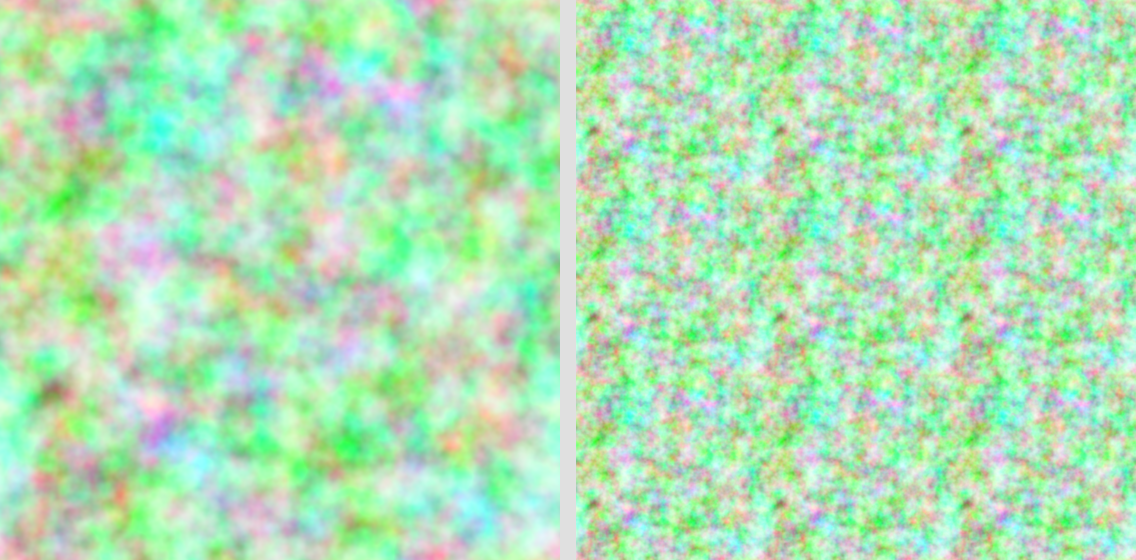
Left, the tile; right, the same tile 3 across and 3 down.
Reproduce this texture procedurally as a WebGL 2 fragment shader.

```glsl
#version 300 es
precision highp float;

uniform vec2 u_resolution;
out vec4 outColor;

const float TAU = 6.2831853;
const int OCTAVES = 6;

// Integer hash of a lattice cell, returned in 0..1
float hash(ivec2 cell, int seed) {
    uint h = uint(cell.x) * 374761393u + uint(cell.y) * 668265263u + uint(seed) * 974711u;
    h = (h ^ (h >> 13)) * 1274126177u;
    h = (h ^ (h >> 16)) * 2246822519u;
    h ^= h >> 15;
    return float(h & 65535u) / 65536.0;
}

// Slope contribution of one lattice corner, wrapped to the period
float corner(ivec2 cell, vec2 delta, int period, int seed) {
    ivec2 wrapped = ivec2(mod(vec2(cell), float(period)));
    float angle = TAU * hash(wrapped, seed);
    return dot(vec2(cos(angle), sin(angle)), delta);
}

// Periodic gradient noise, centred on zero
float gradientNoise(vec2 p, int period, int seed) {
    ivec2 cell = ivec2(floor(p));
    vec2 f = fract(p);
    vec2 s = f * f * (3.0 - 2.0 * f);
    float a = corner(cell, f, period, seed);
    float b = corner(cell + ivec2(1, 0), f - vec2(1.0, 0.0), period, seed);
    float c = corner(cell + ivec2(0, 1), f - vec2(0.0, 1.0), period, seed);
    float d = corner(cell + ivec2(1, 1), f - vec2(1.0), period, seed);
    return mix(mix(a, b, s.x), mix(c, d, s.x), s.y);
}

// Layered cloud with roughly unit deviation, strongest at the peak octave;
// every octave wraps on the canvas
float cloud(vec2 uv, float peak, float spread, int seed) {
    float sum = 0.0;
    float power = 0.0;
    int cells = 4;
    for (int i = 0; i < OCTAVES; i++) {
        float offPeak = (float(i) - peak) / spread;
        float amplitude = exp(-0.5 * offPeak * offPeak);
        vec2 shift = vec2(0.37, 0.71) * float(i + seed);
        sum += amplitude * gradientNoise(uv * float(cells) + shift, cells, seed * 16 + i);
        power += amplitude * amplitude;
        cells *= 2;
    }
    return sum / (0.217 * sqrt(power));
}

void main() {
    vec2 uv = gl_FragCoord.xy / u_resolution;

    // Independent clouds for each pigment channel and for the coverage
    float red = cloud(uv, 1.5, 1.5, 1);
    float green = cloud(uv, 1.6, 1.5, 2);
    float blue = cloud(uv, 0.9, 1.6, 3);
    float cover = cloud(uv, 1.3, 1.6, 4);

    // Green leans against red, blue follows both a little
    vec3 pigment = vec3(0.50, 0.82, 0.54)
                 + vec3(0.18 * red, 0.14 * green - 0.10 * red,
                        0.16 * blue + 0.03 * red + 0.03 * green);
    float density = clamp(0.61 + 0.13 * cover, 0.0, 1.0);

    // Translucent pigment over white
    vec3 color = mix(vec3(1.0), clamp(pigment, 0.0, 1.0), density);
    outColor = vec4(color, 1.0);
}
```
